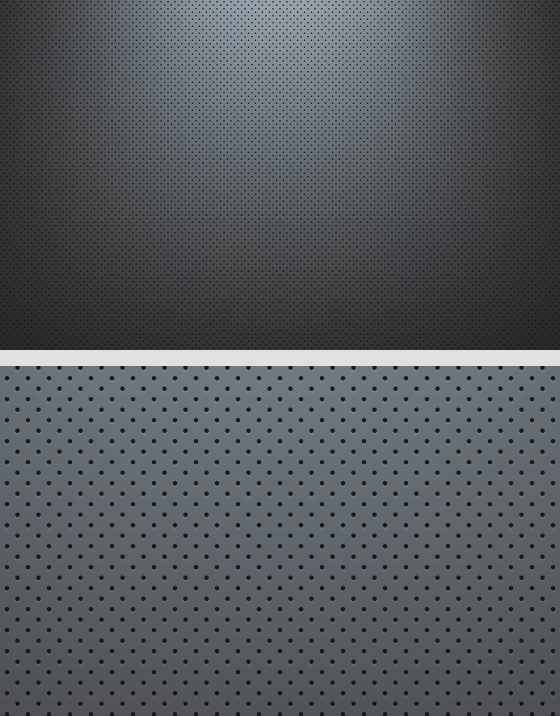
Top: the whole. Bottom: its middle third, enlarged.
Reproduce this pattern procedurally as a WebGL 1 fragment shader.

```glsl
precision highp float;
// Perforated dark steel sheet with staggered round holes, lit from the top centre.

uniform vec2 u_resolution;

// Lengths are fractions of the canvas height.
const vec2 HOLE_PITCH = vec2(1.0 / 50.0, 1.0 / 100.0);
const float HOLE_RADIUS = 0.0021;
const float RIM_OFFSET = 0.002;
const vec3 HOLE_COLOR = vec3(0.06, 0.065, 0.07);

float hash(vec2 p) {
  return fract(sin(dot(p, vec2(127.1, 311.7))) * 43758.55);
}

float valueNoise(vec2 p) {
  vec2 cell = floor(p);
  vec2 f = fract(p);
  f = f * f * (3.0 - 2.0 * f);
  float low = mix(hash(cell), hash(cell + vec2(1.0, 0.0)), f.x);
  float high = mix(hash(cell + vec2(0.0, 1.0)), hash(cell + 1.0), f.x);
  return mix(low, high, f.y);
}

// Signed distance to the nearest hole; odd rows shift by half a pitch.
float holeDistance(vec2 p, vec2 pitch, float radius) {
  float row = floor(p.y / pitch.y);
  float shift = 0.5 * mod(row, 2.0);
  vec2 local = vec2(fract(p.x / pitch.x + shift), fract(p.y / pitch.y)) - 0.5;
  return length(local * pitch) - radius;
}

float coverage(float distance, float pixel) {
  return clamp(0.5 - distance / pixel, 0.0, 1.0);
}

// Wide glow that fades and spreads from the top edge downward.
float sheetLight(vec2 uv) {
  float depth = 1.0 - uv.y;
  float side = abs(uv.x - 0.5) / (0.37 + 0.12 * depth);
  float fall = 0.12 + 0.88 * pow(max(uv.y, 0.0), 1.08);
  return 0.135 + 0.5 * exp(-pow(side, 2.3)) * fall;
}

// Neutral in shadow, cool in light, with faint warm and cool patches.
vec3 steelColor(float light, float patchTone) {
  vec3 shadowTint = vec3(1.0, 1.0, 1.03);
  vec3 lightTint = vec3(0.93, 1.0, 1.05);
  vec3 tint = mix(shadowTint, lightTint, smoothstep(0.2, 0.46, light));
  return light * (tint + (patchTone - 0.5) * vec3(0.025, 0.0, -0.025));
}

void main() {
  vec2 uv = gl_FragCoord.xy / u_resolution;
  vec2 p = gl_FragCoord.xy / u_resolution.y;
  float pixel = 1.0 / u_resolution.y;

  vec3 color = steelColor(sheetLight(uv), valueNoise(p * 6.0));

  // Lit lower lip, then the hole itself.
  float lip = holeDistance(p + vec2(0.0, RIM_OFFSET), HOLE_PITCH, HOLE_RADIUS);
  color *= 1.0 + 0.12 * coverage(lip, pixel);
  float hole = holeDistance(p, HOLE_PITCH, HOLE_RADIUS);
  color = mix(color, HOLE_COLOR, 0.9 * coverage(hole, pixel));

  gl_FragColor = vec4(color, 1.0);
}
```
